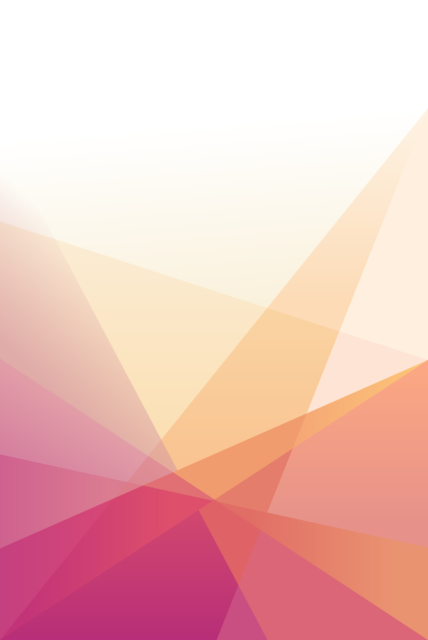
Reproduce this background procedurally as a Shadertoy shader.

```glsl
// Translucent shards crossing in a fan, from white and cream down to orange and magenta.

#define EDGE_SOFTNESS 1.0
#define HAZE_TOP 0.781
#define HAZE_DEPTH 0.29
#define PEAK vec2(1.0, 0.831)
#define TIP vec2(1.0, 0.4375)
#define CREAM vec3(0.98, 0.945, 0.86)
#define ROSE vec3(0.84, 0.60, 0.63)
#define AMBER vec3(0.99, 0.78, 0.47)
#define CRIMSON vec3(0.87, 0.31, 0.42)
#define PLUM vec3(0.72, 0.18, 0.47)

// Coverage of the half plane to the right of the line from a to b.
float rightOf(vec2 p, vec2 a, vec2 b) {
    vec2 d = b - a, q = p - a;
    float s = q.x * d.y - q.y * d.x;
    return clamp(0.5 + s / (fwidth(s) * EDGE_SOFTNESS), 0.0, 1.0);
}

// Linear blend from c0 at t0 to c1 at t1.
vec3 ramp(vec3 c0, vec3 c1, float t0, float t1, float t) {
    return mix(c0, c1, clamp((t - t0) / (t1 - t0), 0.0, 1.0));
}

void mainImage(out vec4 fragColor, in vec2 fragCoord) {
    vec2 p = fragCoord / iResolution.xy;

    // Half planes that cut the canvas into shards
    float beam    = rightOf(p, vec2(0.0), PEAK);
    float pale    = rightOf(p, vec2(0.506, 0.0), PEAK);
    float slope   = rightOf(p, vec2(0.0, 0.654), TIP);
    float rise    = rightOf(p, vec2(0.0, 0.143), TIP);
    float ground  = rightOf(p, vec2(0.0), TIP);
    float fall    = rightOf(p, vec2(0.0, 0.44), vec2(1.0, 0.0));
    float shallow = rightOf(p, vec2(0.0, 0.29), vec2(1.0, 0.1445));
    float veil    = rightOf(p, vec2(0.0, 0.789), vec2(0.625, 0.0));

    // Cream haze and the warm slope below it
    vec3 col = ramp(vec3(1.0), CREAM, 0.0, HAZE_DEPTH, HAZE_TOP + 0.05 * p.x - p.y);
    vec3 sand = ramp(vec3(0.985, 0.925, 0.83), vec3(0.985, 0.875, 0.70), 0.622, 0.31, p.y);
    col = mix(col, sand, slope);

    // Peach beam and the pale shard on its right
    vec3 peach = ramp(vec3(0.995, 0.955, 0.90), vec3(0.988, 0.86, 0.715), 0.831, 0.531, p.y);
    vec3 apricot = ramp(vec3(0.98, 0.83, 0.64), vec3(0.975, 0.77, 0.57), 0.518, 0.284, p.y);
    col = mix(col, mix(peach, apricot, slope), beam);
    vec3 blush = mix(vec3(0.996, 0.937, 0.875), vec3(0.992, 0.895, 0.83), slope);
    col = mix(col, blush, pale);

    // Rose veil, denser toward the lower left
    float density = clamp(2.07 - 2.82 * p.y - 1.81 * p.x, 0.0, 0.75);
    col = mix(col, ROSE, veil * density);

    // Pink shards at the left
    float drop = 0.44 - 0.44 * p.x - p.y;
    vec3 pink = ramp(vec3(0.885, 0.62, 0.655), vec3(0.835, 0.50, 0.62), 0.0, 0.143, drop);
    vec3 mauve = ramp(vec3(0.81, 0.38, 0.56), vec3(0.86, 0.49, 0.57), 0.0, 0.26, p.x);
    pink = mix(pink, mauve, shallow);
    pink = mix(pink, vec3(0.86, 0.48, 0.48), 0.4 * beam);
    col = mix(col, pink, fall);

    // Orange wedge reaching to the right tip
    vec3 wedge = ramp(vec3(0.96, 0.65, 0.46), AMBER, 0.68, 1.0, p.x);
    wedge = mix(vec3(0.945, 0.61, 0.43), wedge, pale);

    // Crimson shards under the rising line
    vec3 berry = ramp(vec3(0.77, 0.25, 0.50), vec3(0.84, 0.28, 0.46), 0.0, 0.25, p.x);
    vec3 core = ramp(vec3(0.76, 0.20, 0.47), CRIMSON, 0.05, 0.40, p.x);
    berry = mix(berry, core, beam);
    berry = mix(vec3(0.88, 0.44, 0.45), berry, shallow);
    col = mix(col, mix(wedge, berry, fall), rise);

    // Salmon fan at the right
    vec3 salmon = ramp(vec3(0.90, 0.57, 0.54), vec3(0.985, 0.655, 0.515), 0.18, 0.42, p.y);
    salmon = mix(vec3(0.895, 0.49, 0.42), salmon, pale);
    vec3 coral = ramp(vec3(0.88, 0.43, 0.40), vec3(0.915, 0.575, 0.44), 0.58, 0.92, p.x);
    vec3 fan = mix(salmon, coral, shallow);

    // Plum and raspberry base
    vec3 plum = ramp(PLUM, vec3(0.83, 0.29, 0.43), 0.0, 0.22, p.y);
    plum = mix(plum, vec3(0.79, 0.31, 0.51), pale);
    vec3 raspberry = mix(vec3(0.875, 0.39, 0.40), vec3(0.86, 0.40, 0.465), pale);
    fan = mix(fan, mix(raspberry, plum, veil), fall);
    col = mix(col, fan, ground);

    fragColor = vec4(col, 1.0);
}
```
